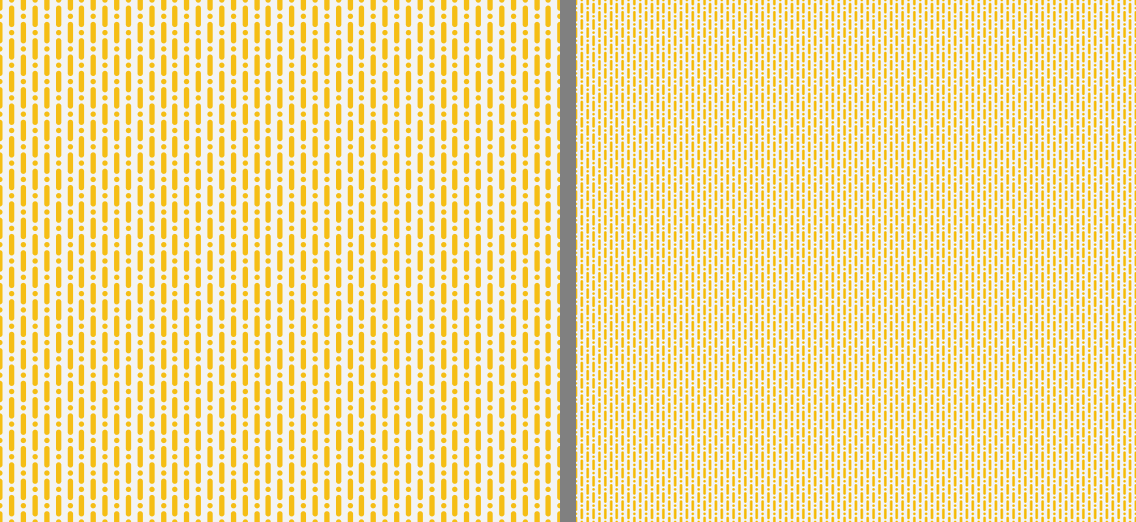
Left, the tile; right, the same tile 2 across and 2 down.
Reproduce this pattern procedurally as a WebGL 1 fragment shader.

```glsl
precision highp float;
// Upright dash-and-dot lines in yellow on a pale ground. Each column repeats a
// capsule and a round dot; every second column is shifted by half a period.
// Distances are measured in column pitches, so the drawing scales and tiles.

uniform vec2 u_resolution;

const float COLUMNS = 48.0;          // even, and a multiple of GROUP
const float ROWS = 16.0;
const float GROUP = 8.0;             // columns sharing one spacing drift
const float DRIFT_STEP = 0.008;      // spacing drift per column, in pitches
const float DRIFT_START = -0.02;
const float RADIUS = 0.228;          // half the line width, also the dot radius
const float DASH_HALF = 0.694;       // half the straight part of a dash
const vec3 GROUND = vec3(0.952, 0.956, 0.957);
const vec3 YELLOW = vec3(0.961, 0.745, 0.082);

float capsuleDistance(vec2 p, float halfLength, float radius) {
  p.y -= clamp(p.y, -halfLength, halfLength);
  return length(p) - radius;
}

// Offset from the nearest repeat centre, for centres at whole numbers
float centred(float t) {
  return fract(t + 0.5) - 0.5;
}

void main() {
  vec2 uv = gl_FragCoord.xy / u_resolution;
  float pixel = COLUMNS / u_resolution.x;
  float rowHeight = u_resolution.y / ROWS * pixel;

  // Nearest column, with its slight sideways drift
  float x = uv.x * COLUMNS;
  float column = floor(x + 0.5);
  float drift = DRIFT_START + DRIFT_STEP * mod(column + 1.0, GROUP);
  float across = x - column - drift;

  // Even columns are half a period out of step with odd ones
  float along = uv.y * ROWS + 0.5 * mod(column + 1.0, 2.0);
  vec2 fromDot = vec2(across, centred(along) * rowHeight);
  vec2 fromDash = vec2(across, centred(along + 0.5) * rowHeight);

  float shape = min(length(fromDot) - RADIUS,
                    capsuleDistance(fromDash, DASH_HALF, RADIUS));
  float ink = clamp(0.5 - shape / pixel, 0.0, 1.0);
  gl_FragColor = vec4(mix(GROUND, YELLOW, ink), 1.0);
}
```
